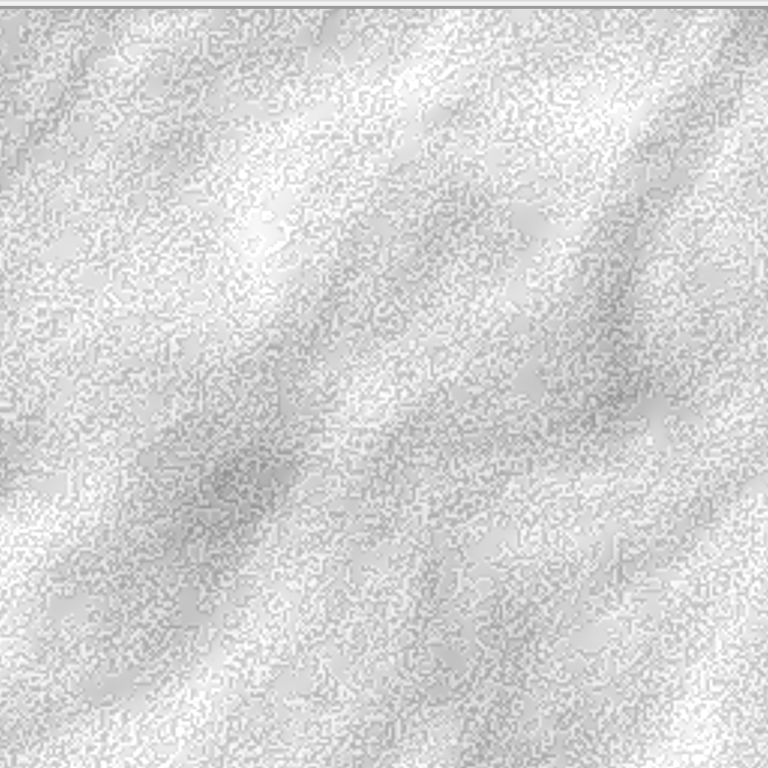
Give the GLSL for this texture, as a Shadertoy shader.

```glsl
const float MEAN_GREY = 0.836;
const float FOLD_CONTRAST = 0.20;
const vec2 FOLD_FREQ = vec2(1.9, 4.8);     // along and across the folds
const float FOLD_ANGLE = 0.84;
const float FOLD_WARP = 0.15;
const float GRAIN_CELLS = 256.0;
const float GRAIN_FREQ = 0.43;             // noise periods per grain cell
const float CONTOUR_FREQ = 0.13;           // periods of the longer contour lines
const float CONTOUR_STEPS = 1.7;
const float GRAIN_CONTRAST = 0.25;
const float GRAIN_LIMIT = 0.5;
const float GRAIN_SLANT = 0.12;            // extra light from the upper left
const vec2 GRAIN_STEPS = vec2(0.4, 2.3);   // height steps, smooth to rough
const float EDGE_LINE_Y = 0.9905;
const float EDGE_LINE_HALF = 0.0012;
const float EDGE_SOFT = 0.0015;
const float EDGE_LINE_GREY = 0.60;
const float MARGIN_GREY = 0.95;
const float RIM_GREY = 0.86;
const float TAU = 6.2831853;

// Gradient noise
vec2 gradient(vec2 corner) {
    uvec2 q = uvec2(ivec2(corner) + 4096);
    uint h = q.x * 1597334677u ^ q.y * 3812015801u;
    h = (h ^ (h >> 15)) * 2246822519u;
    h ^= h >> 13;
    float angle = TAU * float(h & 65535u) / 65536.0;
    return vec2(cos(angle), sin(angle));
}

float gradientNoise(vec2 p) {
    vec2 i = floor(p), f = p - i;
    vec2 u = f * f * f * (f * (f * 6.0 - 15.0) + 10.0);
    vec2 e = vec2(0.0, 1.0);
    float a = dot(gradient(i), f);
    float b = dot(gradient(i + e.yx), f - e.yx);
    float c = dot(gradient(i + e.xy), f - e.xy);
    float d = dot(gradient(i + e.yy), f - e.yy);
    return mix(mix(a, b, u.x), mix(c, d, u.x), u.y);
}

// Broad diagonal folds of light and shade
float foldShade(vec2 uv) {
    vec2 warp = vec2(gradientNoise(uv * 3.0 + 11.3), gradientNoise(uv * 3.0 + 47.7));
    vec2 p = uv + FOLD_WARP * warp;
    float c = cos(FOLD_ANGLE), s = sin(FOLD_ANGLE);
    vec2 q = vec2(c * p.x + s * p.y, c * p.y - s * p.x) * FOLD_FREQ;
    return gradientNoise(q + 5.4)
         + 0.55 * gradientNoise(q * 2.1 + 23.8)
         + 0.28 * gradientNoise(q * 4.3 + 3.1)
         + 0.15 * gradientNoise(uv * 24.0 + 60.2);
}

// Fine height field, rounded to steps
float steppedHeight(vec2 cell, float steps) {
    float grain = steps * gradientNoise(cell * GRAIN_FREQ + 0.37);
    float contour = CONTOUR_STEPS * gradientNoise(cell * CONTOUR_FREQ + 83.6);
    return floor(grain + contour + 0.5);
}

// Sharpened step edges: a light line on the high side, a dark one on the low
float cellRelief(vec2 cell) {
    vec2 uv = cell / GRAIN_CELLS;
    float rough = gradientNoise(uv * 12.0 + 31.2) + 0.8 * gradientNoise(uv * 31.0 + 8.9);
    float steps = mix(GRAIN_STEPS.x, GRAIN_STEPS.y, smoothstep(-0.6, 0.1, rough));
    float right = steppedHeight(cell + vec2(1.0, 0.0), steps);
    float left = steppedHeight(cell - vec2(1.0, 0.0), steps);
    float above = steppedHeight(cell + vec2(0.0, 1.0), steps);
    float below = steppedHeight(cell - vec2(0.0, 1.0), steps);
    float relief = steppedHeight(cell, steps) - 0.25 * (right + left + above + below);
    relief += GRAIN_SLANT * (right - left + below - above);
    return clamp(relief, -GRAIN_LIMIT, GRAIN_LIMIT);
}

float grainRelief(vec2 uv) {
    vec2 p = uv * GRAIN_CELLS;
    vec2 i = floor(p), f = p - i;
    vec2 e = vec2(0.0, 1.0);
    float low = mix(cellRelief(i), cellRelief(i + e.yx), f.x);
    float high = mix(cellRelief(i + e.xy), cellRelief(i + e.yy), f.x);
    return mix(low, high, f.y);
}

float softLine(float dist, float halfWidth) {
    return 1.0 - smoothstep(halfWidth, halfWidth + EDGE_SOFT, abs(dist));
}

void mainImage(out vec4 fragColor, in vec2 fragCoord) {
    vec2 uv = fragCoord / iResolution.xy;
    float grey = MEAN_GREY + FOLD_CONTRAST * foldShade(uv) + GRAIN_CONTRAST * grainRelief(uv);

    // Pale margin and dark rule along the top
    float margin = smoothstep(EDGE_LINE_Y, EDGE_LINE_Y + EDGE_SOFT, uv.y);
    grey = mix(grey, MARGIN_GREY, margin);
    grey = mix(grey, RIM_GREY, softLine(uv.y - 1.0, EDGE_LINE_HALF));
    grey = mix(grey, EDGE_LINE_GREY, softLine(uv.y - EDGE_LINE_Y, EDGE_LINE_HALF));

    fragColor = vec4(vec3(clamp(grey, 0.0, 1.0)), 1.0);
}
```
